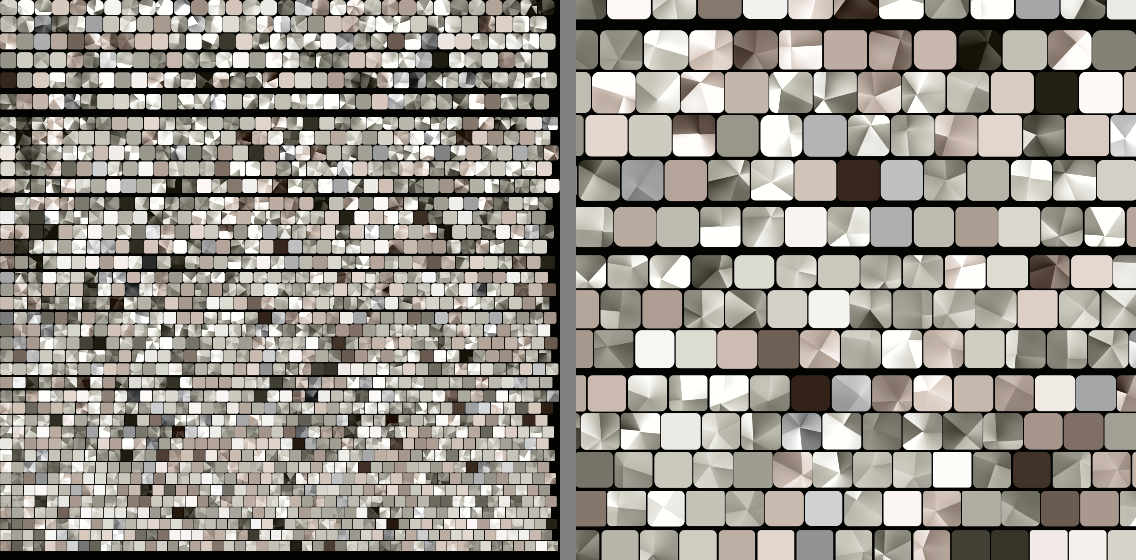
Left, the full canvas; right, a detail of the centre.
This pattern is drawn by a three.js fragment shader. Its source:

```glsl
// Rows of rounded, faceted stone tiles on black, shrinking from top to bottom.
varying vec2 vUv;

const float TAU = 6.2831853;
const int ROWS = 39;
const float CANVAS = 1000.0; // lengths are thousandths of the canvas

float hash(vec2 p) {
  vec3 q = fract(p.xyx * vec3(0.1031, 0.1030, 0.0973));
  q += dot(q, q.yzx + 33.33);
  return fract((q.x + q.y) * q.z);
}

// Distance from one row top to the next: it widens within each band of rows.
float rowPitch(float row) {
  if (row < 6.0) return 28.65 + 2.43 * row;
  if (row < 11.0) return 24.7 + 1.95 * (row - 6.0);
  if (row < 16.0) return 24.7 + 1.04 * (row - 11.0);
  if (row < 19.0) return 20.8 + 3.03 * (row - 16.0);
  if (row < 25.0) return 22.5 + 0.36 * (row - 19.0);
  return 21.6 - 0.16 * (row - 25.0);
}

float roundedBox(vec2 p, vec2 halfSize, float radius) {
  vec2 q = abs(p) - halfSize + radius;
  return length(max(q, 0.0)) + min(max(q.x, q.y), 0.0) - radius;
}

float layeredSines(vec2 p, float seed) {
  return 0.6 * sin(dot(p, vec2(0.21, 0.13)) + seed * TAU)
       + 0.4 * sin(dot(p, vec2(-0.17, 0.34)) + seed * 17.0);
}

// Brightness at position t across one wedge of a cut stone.
float wedgeShade(vec2 cell, float wedge, float t) {
  float level = hash(cell + vec2(wedge * 7.0, 61.0)) - 0.5;
  float slope = hash(cell + vec2(wedge * 5.0, 83.0)) - 0.5;
  return level + slope * (t - 0.5);
}

// Wedges around an off-centre apex, with softened creases.
float facets(vec2 p, vec2 cell, float size, float blur) {
  float count = 4.0 + floor(3.0 * hash(cell + 11.0));
  vec2 apex = (vec2(hash(cell + 23.0), hash(cell + 37.0)) - 0.5) * 0.5 * size;
  vec2 d = p - apex + 0.0001;
  float turn = fract(atan(d.y, d.x) / TAU + 0.125 + 0.15 * hash(cell + 43.0));
  float wedge = floor(turn * count);
  float t = fract(turn * count);
  float crease = blur * count / (TAU * max(length(d), blur));
  float previous = wedgeShade(cell, mod(wedge + count - 1.0, count), 1.0);
  return mix(previous, wedgeShade(cell, wedge, t), smoothstep(0.0, crease, t))
       + 0.08 * layeredSines(p, hash(cell + 53.0));
}

// Mostly mid-light stones, with a few dark and a few white ones.
float stoneTone(float pick, float spread) {
  if (pick < 0.045) return mix(0.1, 0.26, spread);
  if (pick < 0.14) return mix(0.36, 0.52, spread);
  if (pick > 0.88) return mix(0.9, 1.0, spread);
  return mix(0.57, 0.86, spread);
}

vec3 stoneColor(float tone, float hue) {
  vec3 tint = vec3(0.012, 0.004, -0.04);               // greenish grey
  if (hue > 0.72) tint = vec3(0.045, -0.015, -0.055);  // rosy beige
  else if (hue < 0.08) tint = vec3(-0.005, 0.0, 0.005); // cool grey
  float strength = 1.0 - 0.7 * smoothstep(0.78, 0.98, tone);
  return clamp(vec3(tone) + tint * strength, 0.0, 1.0);
}

vec3 stone(vec2 p, vec2 cell, float size, float depth, float blur) {
  float tone = stoneTone(hash(cell + 101.0), hash(cell + 113.0));
  float hue = hash(cell + 127.0);
  float flatShare = mix(0.2, 0.5, depth);
  float cut = step(flatShare, hash(cell + 139.0)) * step(hue, 0.87);
  float contrast = cut * mix(0.75, 0.3, depth) * (0.4 + hash(cell + 151.0));
  tone += contrast * facets(p, cell, size, blur);
  return stoneColor(clamp(tone, 0.07, 1.0), hue);
}

void main() {
  vec2 p = vec2(vUv.x, 1.0 - vUv.y) * CANVAS;
  float blur = max(fwidth(vUv.x) * CANVAS, 0.01);

  // Find the row by adding up the pitches from the top.
  float row = 0.0, top = 0.0, pitch = rowPitch(0.0);
  for (int i = 1; i < ROWS; i++) {
    if (p.y < top + pitch) break;
    top += pitch;
    row = float(i);
    pitch = rowPitch(row);
  }
  float depth = row / float(ROWS - 1);

  // Tiles fill the row from the left; the remainder stays black.
  float width = CANVAS / (32.3 + 0.47 * row);
  float columns = floor(CANVAS / width);
  float column = floor(p.x / width);
  vec2 cell = vec2(column, row);

  float height = min(max(30.0 - 0.39 * row, 20.2), pitch - 0.9);
  height -= 0.8 * hash(cell + 163.0) * (1.0 - depth);
  vec2 size = vec2(width - 1.5 * hash(cell + 173.0), height);
  vec2 local = p - vec2((column + 0.5) * width, top + 0.5 * height);
  float radius = mix(8.0, 1.6, sqrt(depth)) * (0.55 + 0.7 * hash(cell + 181.0));

  float edge = roundedBox(local, 0.5 * size, radius);
  float cover = 1.0 - smoothstep(-0.5 * blur, 0.5 * blur, edge);
  cover *= step(column, columns - 0.5);

  vec3 grout = vec3(0.01, 0.01, 0.008);
  vec3 color = stone(local, cell, width, depth, blur);
  gl_FragColor = vec4(mix(grout, color, cover), 1.0);
}
```
